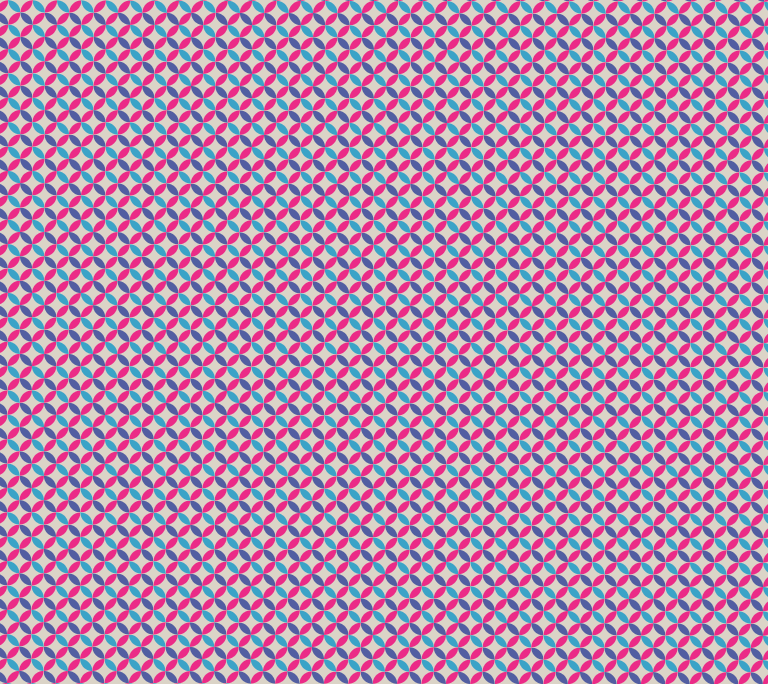
This pattern is drawn by a Shadertoy shader. Its source:

```glsl
const float ROWS = 56.1;                      // cells down the canvas
const float TILT = 0.002;                     // slight clockwise skew of the print
const vec2 GRID_OFFSET = vec2(0.68, 0.02);    // first cell corner from the top left

const vec3 CREAM  = vec3(0.86, 0.83, 0.78);
const vec3 PINK   = vec3(0.92, 0.17, 0.53);
const vec3 BLUE   = vec3(0.23, 0.64, 0.78);
const vec3 INDIGO = vec3(0.32, 0.37, 0.63);

// Position in cells, measured right and down from the top left corner
vec2 gridPosition(vec2 fragCoord, vec2 resolution) {
    vec2 p = vec2(fragCoord.x, resolution.y - fragCoord.y) / resolution.y * ROWS;
    return p + TILT * vec2(p.y, -p.x) - GRID_OFFSET;
}

// Petal between the corners (0,0) and (1,1): overlap of two unit circles
float petalDistance(vec2 q) {
    return max(length(q - vec2(1.0, 0.0)), length(q - vec2(0.0, 1.0))) - 1.0;
}

// Pink on rising petals; falling petals alternate by row
vec3 petalColour(float rising, float oddRow) {
    return mix(mix(BLUE, INDIGO, oddRow), PINK, rising);
}

// Box-filtered coverage of a shape edge
float coverage(float dist, float pixelSize) {
    return clamp(0.5 - dist / pixelSize, 0.0, 1.0);
}

void mainImage(out vec4 fragColor, in vec2 fragCoord) {
    vec2 p = gridPosition(fragCoord, iResolution.xy);
    vec2 cell = floor(p);
    vec2 q = fract(p);

    // Neighbouring cells mirror the petal direction
    float rising = mod(cell.x + cell.y, 2.0);
    float oddRow = mod(cell.y, 2.0);
    q.x = mix(q.x, 1.0 - q.x, rising);

    float petal = coverage(petalDistance(q), ROWS / iResolution.y);
    fragColor = vec4(mix(CREAM, petalColour(rising, oddRow), petal), 1.0);
}
```
